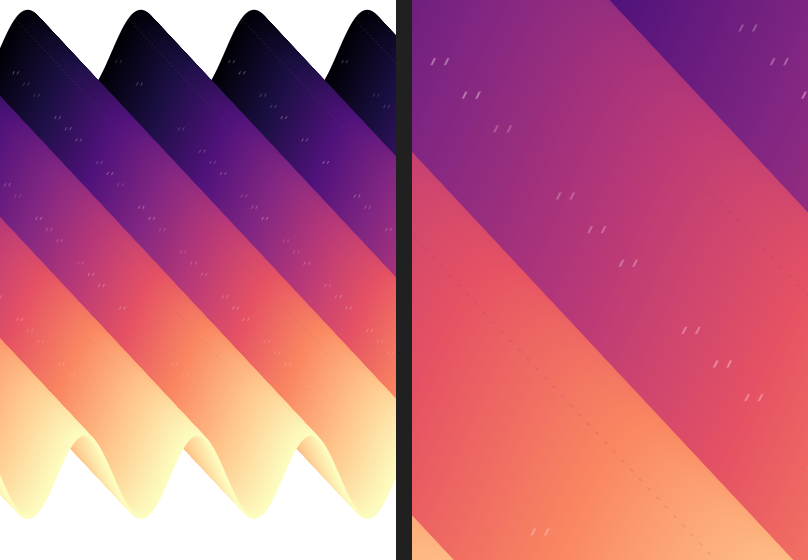
Left, the full canvas; right, a detail of the centre.
This background is drawn by a Shadertoy shader. Its source:

```glsl
#define WAVES 3.5        // periods across the canvas
#define LINES 420        // stacked curves
#define HALF_WIDTH 0.002 // half of a curve's stroke
#define AMPLITUDE 0.0741
#define TOP 0.0936       // mid height of the first curve, from the top
#define BOTTOM 0.8505    // mid height of the last curve
#define CREST 0.07       // x of the first crest
#define DRIFT 1.0        // sideways travel from first to last curve
#define STRIP_EDGE 0.068 // x where a fold edge would meet the top
#define SPECK_ROW 0.30   // place of the dashes across a strip
#define DOT_ROW 0.74     // place of the fine dots across a strip

const float TAU = 6.28318;

float hash(vec2 p) {
    return fract(sin(dot(p, vec2(127.1, 311.7))) * 43758.5);
}

// Ramp from black through violet and coral to cream
vec3 emberRamp(float t) {
    const vec3 stops[9] = vec3[9](
        vec3(0.00, 0.00, 0.02), vec3(0.11, 0.06, 0.27),
        vec3(0.31, 0.07, 0.48), vec3(0.51, 0.15, 0.51),
        vec3(0.72, 0.22, 0.47), vec3(0.90, 0.32, 0.39),
        vec3(0.98, 0.53, 0.38), vec3(1.00, 0.77, 0.54),
        vec3(0.99, 0.99, 0.75));
    float s = clamp(t, 0.0, 1.0) * 8.0;
    int i = min(int(s), 7);
    return mix(stops[i], stops[i + 1], s - float(i));
}

// Stroke coverage of curve t; distance is corrected by the local slope
float curveCoverage(vec2 p, float t, float aspect, float pixel) {
    float phase = TAU * WAVES * (p.x - CREST - DRIFT * t);
    float y = mix(TOP, BOTTOM, t) - AMPLITUDE * cos(phase);
    float slope = AMPLITUDE * TAU * WAVES / aspect * sin(phase);
    float d = abs(p.y - y) * inversesqrt(1.0 + slope * slope);
    return clamp((HALF_WIDTH - d) / pixel + 0.5, 0.0, 1.0);
}

// Paired slanted dashes, three slots out of four along each strip
float dashes(float offset, float y, float strip, float lean, float pixel) {
    float pitch = 0.02;
    float slot = floor(y / pitch);
    float chance = hash(vec2(slot, strip));
    float present = step(0.5, mod(slot + strip, 4.0)) * step(0.15, chance);
    float dy = (fract(y / pitch) - 0.5) * pitch;
    float dx = offset + dy * (lean + 0.5);
    float d = max(abs(abs(dx) - 0.004) - 0.0006, abs(dy) - 0.002);
    return present * mix(0.2, 0.5, chance) * smoothstep(pixel, -pixel, d);
}

// Fine dotted seam along each strip
float dots(float offset, float y, float pixel) {
    float pitch = 0.0055;
    float dy = (fract(y / pitch) - 0.5) * pitch;
    return smoothstep(pixel, -pixel, length(vec2(offset, dy)) - 0.0008);
}

void mainImage(out vec4 fragColor, in vec2 fragCoord) {
    vec2 p = fragCoord / iResolution.xy;
    p.y = 1.0 - p.y;
    float aspect = iResolution.x / iResolution.y;
    float pixel = 1.0 / iResolution.y;

    // Curves composited from front to back
    vec3 ink = vec3(0.0);
    float open = 1.0;
    for (int i = LINES - 1; i >= 0; i--) {
        float t = float(i) / float(LINES - 1);
        float cover = open * curveCoverage(p, t, aspect, pixel);
        ink += cover * emberRamp(t);
        open -= cover;
        if (open < 0.004) break;
    }

    // Wear that follows the diagonal strips
    float lean = DRIFT / (BOTTOM - TOP);
    float across = WAVES * (p.x - STRIP_EDGE - p.y * lean);
    float strip = floor(across);
    float toLength = aspect / WAVES;
    float speck = dashes((fract(across) - SPECK_ROW) * toLength, p.y,
                         strip, lean * aspect, pixel);
    float seam = dots((fract(across) - DOT_ROW) * toLength, p.y, pixel);
    float fade = (1.0 - open) * smoothstep(0.78, 0.6, p.y);
    vec3 seamTint = mix(vec3(0.8), vec3(0.5, 0.2, 0.35),
                        smoothstep(0.08, 0.3, p.y));

    vec3 color = ink + open * vec3(1.0);
    color = mix(color, seamTint, 0.16 * seam * fade);
    color = mix(color, vec3(1.0, 0.85, 0.9), speck * fade);
    fragColor = vec4(color, 1.0);
}
```
